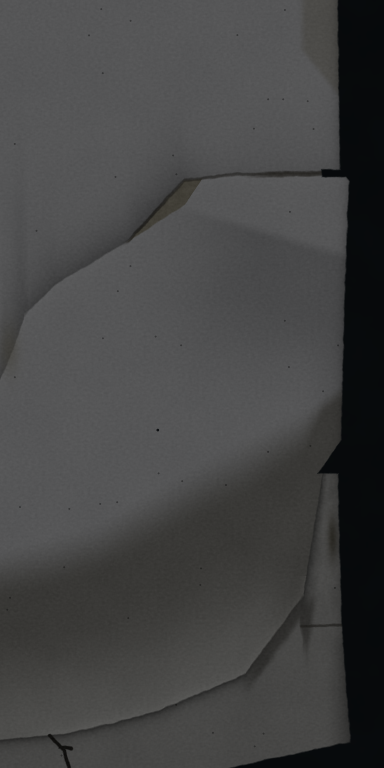
This texture is drawn by a Shadertoy shader. Its source:

```glsl
#define BACKDROP vec3(.027, .037, .044)
#define PAPER vec3(.338, .339, .343)
#define FOLD_SHADE vec3(.222, .219, .210)
#define FLAP vec3(.278, .277, .272)
#define TAN vec3(.255, .245, .215)
#define CRACK vec3(.10, .095, .085)
#define FRAY .006
#define GRAIN .022
#define MOTTLE .022

// Outlines: right edge is x over y, the others are y over x
const vec2 EDGE[8] = vec2[8](vec2(.07, .912), vec2(.372, .89), vec2(.765, .88), vec2(.85, .888),
    vec2(1.25, .898), vec2(1.528, .909), vec2(1.56, .885), vec2(2., .88));
const vec2 TEAR[8] = vec2[8](vec2(0., 1.01), vec2(.035, 1.09), vec2(.065, 1.18), vec2(.143, 1.258),
    vec2(.333, 1.372), vec2(.48, 1.53), vec2(.6, 1.545), vec2(.84, 1.552));
const vec2 FOLD[8] = vec2[8](vec2(0., .57), vec2(.13, .6), vec2(.26, .645), vec2(.4, .725),
    vec2(.52, .80), vec2(.66, .87), vec2(.78, .93), vec2(.89, 1.));
const vec2 LIP[8] = vec2[8](vec2(0., .073), vec2(.17, .09), vec2(.3, .118), vec2(.417, .151),
    vec2(.638, .245), vec2(.79, .45), vec2(.842, .78), vec2(.9, .85));

vec2 hash2(vec2 p) {
    vec3 q = fract(p.xyx * vec3(.1031, .103, .0973));
    q += dot(q, q.yzx + 33.33);
    return fract((q.xx + q.yz) * q.zy) * 2. - 1.;
}

float gradientNoise(vec2 p) {
    vec2 i = floor(p), f = p - i, u = f * f * (3. - 2. * f), e = vec2(1, 0);
    return mix(mix(dot(hash2(i), f), dot(hash2(i + e), f - e), u.x),
               mix(dot(hash2(i + e.yx), f - e.yx), dot(hash2(i + 1.), f - 1.), u.x), u.y);
}

float fbm(vec2 p) {
    float sum = 0., amp = .6;
    for (int i = 0; i < 4; i++) {
        sum += amp * gradientNoise(p);
        p = mat2(1.6, 1.2, -1.2, 1.6) * p + 7.3;
        amp *= .55;
    }
    return sum;
}

float curve(float t, vec2 pts[8]) {
    float v = pts[0].y;
    for (int i = 0; i < 7; i++)
        v = mix(v, pts[i + 1].y, clamp((t - pts[i].x) / (pts[i + 1].x - pts[i].x), 0., 1.));
    return v;
}

// Signed distance estimate, positive above the curve
float above(vec2 p, vec2 pts[8]) {
    float slope = (curve(p.x + .01, pts) - curve(p.x - .01, pts)) / .02;
    return (p.y - curve(p.x, pts)) * inversesqrt(1. + slope * slope);
}

float segment(vec2 p, vec2 a, vec2 b) {
    vec2 d = b - a;
    return length(p - a - d * clamp(dot(p - a, d) / dot(d, d), 0., 1.));
}

float spot(vec2 p, vec2 center, vec2 size) {
    vec2 d = (p - center) / size;
    return exp(-dot(d, d));
}

void mainImage(out vec4 fragColor, in vec2 fragCoord) {
    vec2 p = fragCoord / iResolution.xy * vec2(1, 2);
    float aa = 1.2 / iResolution.x;
    float mottle = fbm(p * 7.);
    vec2 q = p + FRAY * vec2(fbm(p * 28.), fbm(p * 28. + 40.));
    float tear = above(q, TEAR), lip = above(q, LIP);
    float foldY = curve(p.x, FOLD), lipY = curve(p.x, LIP);

    // Sheet, with a stained corner and a faceted dent under the tear
    vec3 col = PAPER;
    float stain = smoothstep(0., .025, p.x - .775 - max(0., 1.87 - p.y) * .8) * smoothstep(1.72, 1.77, p.y);
    col = mix(col, vec3(.29, .285, .27), stain * .8);
    float facet = 1.465 - .29 * (p.x - .49) - q.y;
    float dent = smoothstep(-.005, .03, facet) * smoothstep(.3, .7, p.x) * smoothstep(.92, 1.25, p.y);
    col -= .052 * dent;
    col -= .035 * smoothstep(.78, .92, p.x) * smoothstep(1.3, 1., p.y);

    // Tear: cast shadow, pale rim, open pocket and thin slit
    float leftPart = smoothstep(.56, .42, p.x);
    float upper = smoothstep(-aa, aa, tear);
    col *= 1. - upper * exp(-max(tear, 0.) / .055) * mix(.12, .32, leftPart);
    col += (1. - upper) * exp(min(tear, 0.) / .025) * .018;
    col = mix(col, TAN, .55 * spot(p, vec2(.025, 1.09), vec2(.025, .065)));
    float pocketFloor = 1.37 + max(.65 * (q.x - .333), .095 + 1.5 * (q.x - .48));
    float pocket = smoothstep(-aa, aa, q.y - pocketFloor) * (1. - upper) * smoothstep(.325, .335, p.x);
    col = mix(col, TAN + .06 * fbm(p * 35.), pocket);
    float rim = smoothstep(.007, .001, abs(tear)) * smoothstep(.31, .36, p.x);
    col = mix(col, CRACK, rim * mix(.8, .55, smoothstep(.38, .5, p.x)));
    float slit = smoothstep(.009, .002, abs(tear + .004)) * smoothstep(.62, .72, p.x);
    col = mix(col, CRACK * 1.3, slit * .75);

    // Broad rolled fold
    float t = clamp((foldY - p.y) / max(foldY - lipY, .05), 0., 1.);
    float roll = smoothstep(-.03, .27, t + .04 * mottle);
    vec3 rolled = mix(FOLD_SHADE, vec3(.305, .304, .297), smoothstep(.4, 1.02, t) * smoothstep(.82, .6, p.x));
    col = mix(col, rolled, roll);
    col += .04 * exp(-abs(lip) / .015) * smoothstep(.02, .2, p.x) * step(p.y, .5);

    // Lower flap, crumpled strip and the shadow under the lip
    float flapMask = smoothstep(aa, -aa, lip);
    vec3 flap = FLAP + .07 * fbm(p * vec2(22, 13)) * smoothstep(.36, .5, p.y);
    flap *= 1. - .5 * exp(min(lip, 0.) / .012);
    float wedge = smoothstep(-.042, -.022, lip) * smoothstep(.62, .68, p.x) * smoothstep(.47, .41, p.y);
    flap = mix(flap, vec3(.16, .157, .15), wedge * .75);
    flap = mix(flap, TAN * .65, spot(p, vec2(.866, .6), vec2(.012, .055)));
    flap *= 1. - .2 * smoothstep(.84, .91, p.x) * smoothstep(.38, .3, p.y);
    float seam = segment(q, vec2(.785, .37), vec2(.9, .373));
    flap = mix(flap, CRACK, .6 * smoothstep(.006, .001, seam));
    col = mix(col, flap, flapMask);
    float split = min(segment(q, vec2(.13, .085), vec2(.165, .045)), segment(q, vec2(.165, .045), vec2(.18, 0.)));
    split = min(split, segment(q, vec2(.155, .055), vec2(.185, .05)));
    col = mix(col, CRACK * .6, smoothstep(.007, .002, split));

    // Fibres, mottling and scattered specks
    col += MOTTLE * mottle + GRAIN * gradientNoise(p * vec2(110, 150)) + .6 * GRAIN * gradientNoise(p * 230.);
    vec2 cell = floor(p * 14.), jitter = hash2(cell);
    float speck = length(fract(p * 14.) - .5 - .3 * jitter) / 14.;
    col *= 1. - .35 * smoothstep(.004, .001, speck) * step(.72, hash2(cell + 19.).x);
    col = mix(col, BACKDROP, .9 * smoothstep(.005, .002, length(p - vec2(.411, .88))));

    // Sheet outline with two notches and a slanted bottom corner
    float outside = q.x - curve(q.y, EDGE);
    col *= 1. - .2 * exp(min(outside, 0.) / .012);
    float slot = min(q.x - .838, .010 - abs(q.y - 1.549));
    float bite = min(min(q.x - .828 - .7 * (q.y - .768), q.y - .766), .86 - q.y);
    float corner = .22 * (q.x - .6) - q.y;
    float backdrop = max(max(outside, slot), max(bite, corner));
    col = mix(col, BACKDROP + .008 * mottle, smoothstep(-aa, aa, backdrop));
    fragColor = vec4(clamp(col, 0., 1.), 1);
}
```
